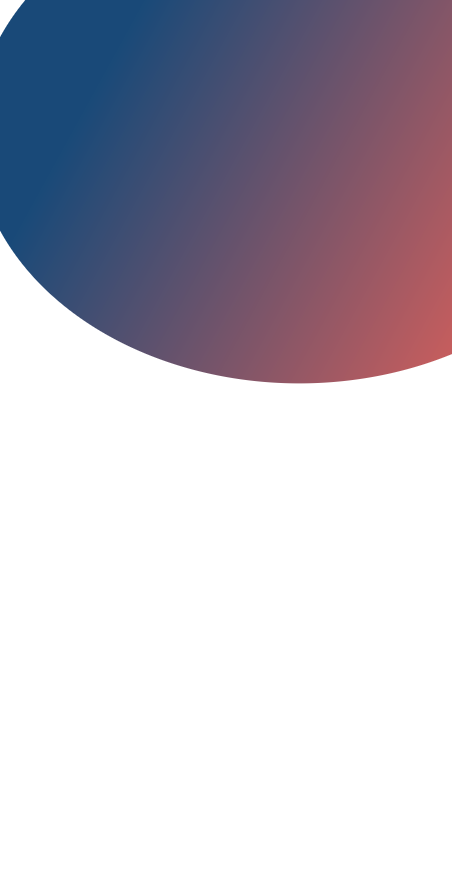
Give the GLSL for this background, as a Shadertoy shader.

```glsl
// A large ellipse hangs from the top of a white page, cut by the canvas edges.
// It is filled with a slanted gradient from deep blue to coral; its rim is
// smoothed with an approximate ellipse distance. One unit is the canvas height.

const vec3 PAGE_WHITE = vec3(1.0);
const vec3 DEEP_BLUE  = vec3(0.098, 0.288, 0.472);
const vec3 CORAL      = vec3(0.770, 0.365, 0.367);

// Signed distance to an ellipse, accurate near its rim.
float ellipseDistance(vec2 p, vec2 center, vec2 radii) {
    vec2 q = (p - center) / radii;
    float k = length(q);
    float slope = length(q / radii);
    return k * (k - 1.0) / max(slope, 1e-4);
}

// Position along the line from start (0) to end (1), clamped.
float linearRamp(vec2 p, vec2 start, vec2 end) {
    vec2 axis = end - start;
    return clamp(dot(p - start, axis) / dot(axis, axis), 0.0, 1.0);
}

// Coverage of a shape from its signed distance, one pixel soft.
float coverage(float dist, float pixel) {
    return clamp(0.5 - dist / pixel, 0.0, 1.0);
}

void mainImage(out vec4 fragColor, in vec2 fragCoord) {
    float pixel = 1.0 / iResolution.y;
    vec2 p = fragCoord * pixel;

    // Slanted fill
    float ramp = linearRamp(p, vec2(0.160, 1.0), vec2(0.588, 0.765));
    vec3 fill = mix(DEEP_BLUE, CORAL, ramp);

    // Ellipse over the page
    float dist = ellipseDistance(p, vec2(0.334, 0.8506), vec2(0.3623, 0.2785));
    vec3 color = mix(PAGE_WHITE, fill, coverage(dist, pixel));

    fragColor = vec4(color, 1.0);
}
```
